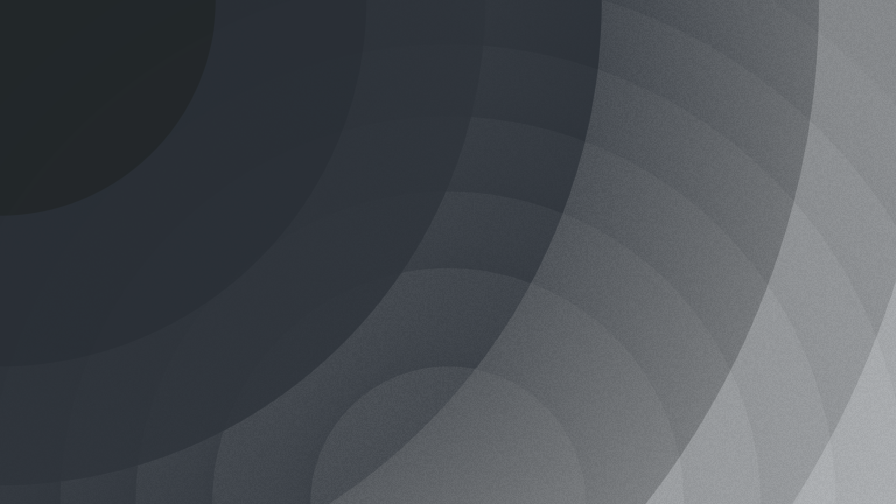
Reproduce this background procedurally as a Shadertoy shader.

```glsl
#define LOW_CENTER vec2(0.5, 0.0)
#define SHADOW_DEPTH 0.7
#define SHADOW_WIDTH 0.06
#define GRAIN_CELLS 432.0
#define GRAIN_AMOUNT 0.035
#define DARK_TINT vec3(-0.021, 0.0, 0.027)
#define LIGHT_TINT vec3(-0.011, 0.0, 0.011)
#define CORNER_TINT vec3(-0.019, 0.0, 0.009)

const int LOW_COUNT = 7;
const int BAND_COUNT = 7;

// Radii in canvas heights, from the inside out
const float lowRadius[LOW_COUNT] = float[](
    0.273, 0.468, 0.620, 0.769, 0.912, 1.046, 1.190);
const float bandRadius[BAND_COUNT] = float[](
    0.428, 0.727, 0.963, 1.194, 1.625, 1.863, 2.100);

// Per band: base tone, rise across the band, linear and squared ring gain
const vec4 bandTone[BAND_COUNT] = vec4[](
    vec4(0.153, 0.000, 0.0010, 0.0000),
    vec4(0.181, 0.002, 0.0015, 0.0000),
    vec4(0.196, 0.004, 0.0028, 0.0000),
    vec4(0.207, -0.012, 0.0000, 0.0022),
    vec4(0.265, 0.150, 0.0140, 0.0000),
    vec4(0.525, 0.015, 0.0160, 0.0000),
    vec4(0.630, 0.010, 0.0130, 0.0000));

float hash(vec2 p) {
    vec3 q = fract(vec3(p.xyx) * 0.1031);
    q += dot(q, q.yzx + 33.33);
    return fract((q.x + q.y) * q.z);
}

float disk(float dist, float radius, float pixel) {
    return 1.0 - smoothstep(-pixel, pixel, dist - radius);
}

// Number of low disks covering a point, less the soft shadow outside each
float ringLevel(float dist, float pixel) {
    float level = 0.0;
    for (int i = 0; i < LOW_COUNT; i++) {
        float inside = disk(dist, lowRadius[i], pixel);
        float shadow = exp(-max(dist - lowRadius[i], 0.0) / SHADOW_WIDTH);
        level += inside - SHADOW_DEPTH * shadow * (1.0 - inside);
    }
    return max(level, 0.0);
}

void mainImage(out vec4 fragColor, in vec2 fragCoord) {
    vec2 p = fragCoord / iResolution.y;
    float aspect = iResolution.x / iResolution.y;
    float pixel = 0.75 / iResolution.y;

    float cornerDist = length(p - vec2(0.0, 1.0));
    float lowDist = length(p - LOW_CENTER * vec2(aspect, 1.0));
    float level = ringLevel(lowDist, pixel);

    // Stack the corner disks from the largest to the smallest
    float tone = 0.0;
    for (int i = BAND_COUNT - 1; i >= 0; i--) {
        float inner = i > 0 ? bandRadius[i - 1] : 0.0;
        float across = clamp((cornerDist - inner) / (bandRadius[i] - inner), 0.0, 1.0);
        float bandValue = dot(bandTone[i], vec4(1.0, across, level, level * level));
        float cover = i == BAND_COUNT - 1 ? 1.0 : disk(cornerDist, bandRadius[i], pixel);
        tone = mix(tone, bandValue, cover);
    }

    // Cool tint, fading in the light areas and greener in the corner
    vec3 tint = mix(DARK_TINT, LIGHT_TINT, smoothstep(0.2, 0.5, tone));
    tint = mix(tint, CORNER_TINT, disk(cornerDist, bandRadius[0], pixel));

    // Fine grain, strongest in the middle tones
    float grain = hash(floor(p * GRAIN_CELLS)) - 0.5;
    float grainGain = smoothstep(0.16, 0.34, tone);
    vec3 color = vec3(tone) + tint + grain * GRAIN_AMOUNT * grainGain;

    fragColor = vec4(clamp(color, 0.0, 1.0), 1.0);
}
```
